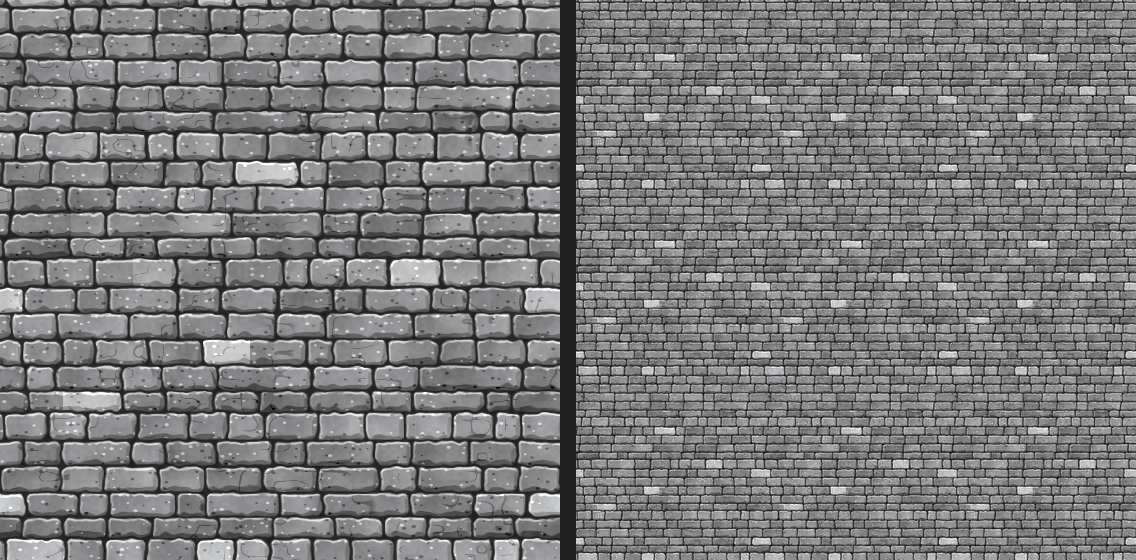
Left: one tile. Right: repeated 3 by 3.
A Shadertoy shader for this texture:

```glsl
// Old grey stone wall: 22 courses of uneven height, each cut into jittered blocks.
// Every block is a worn rounded box, lit from the upper left, with pits, flecks
// and cracks. All random cells wrap, so the wall tiles in both directions.

#define HALF_GAP 0.0031      // half the mortar joint, canvas units
#define JOINT_JITTER 0.58    // unevenness of block widths
#define MERGE_CHANCE 0.10    // share of even joints left out
#define EDGE_WEAR 0.0050     // wobble of the block outlines
#define COURSE_SHIFT 0.013   // height of the cut course at the top
#define HIGHLIGHT 0.33
#define SHADOW 0.22
#define SPECK_CELLS 72.0
#define LIGHT_DIR vec2(-0.45, 0.89)
#define STONE_TINT vec3(0.995, 1.0, 1.01)

// Course heights from the top down; the set sums to 384 and fills half the canvas.
const float COURSES[11] = float[11](35., 36., 36., 35., 29., 39., 35., 36., 34., 29., 40.);

float hash(float a, float b, float seed) {
    uint n = uint(a) * 1597u + uint(b) * 51749u + uint(seed) * 91193u;
    n = n * 747796405u + 2891336453u;
    n = ((n >> ((n >> 28u) + 4u)) ^ n) * 277803737u;
    n ^= n >> 22u;
    return float(n & 65535u) / 65535.0;
}

// Value noise that wraps after a whole number of cells.
float noise(vec2 uv, vec2 cells, float seed) {
    vec2 p = uv * cells, f = fract(p);
    vec2 a = mod(floor(p), cells), b = mod(a + 1.0, cells);
    f = f * f * (3.0 - 2.0 * f);
    return mix(mix(hash(a.x, a.y, seed), hash(b.x, a.y, seed), f.x),
               mix(hash(a.x, b.y, seed), hash(b.x, b.y, seed), f.x), f.y);
}

// One small dot in some of the cells.
float specks(vec2 uv, float chance, float seed) {
    vec2 p = uv * SPECK_CELLS, c = mod(floor(p), SPECK_CELLS);
    vec2 centre = 0.25 + 0.5 * vec2(hash(c.x, c.y, seed), hash(c.x, c.y, seed + 1.0));
    float radius = mix(0.10, 0.22, hash(c.x, c.y, seed + 2.0));
    float dist = length((fract(p) - centre) * vec2(0.8, 1.1));
    return step(hash(c.x, c.y, seed + 3.0), chance) * smoothstep(radius + 0.07, radius - 0.07, dist);
}

float roundBox(vec2 p, vec2 size, float radius) {
    vec2 q = abs(p) - size + radius;
    return length(max(q, 0.0)) + min(max(q.x, q.y), 0.0) - radius;
}

// Position of joint j in a course of count blocks.
float joint(float j, float course, float count) {
    return j + JOINT_JITTER * hash(mod(j, count), course, 1.0);
}

bool isOpen(float j, float course, float count) {
    float k = mod(j, count);
    return mod(k, 2.0) == 1.0 && hash(k, course, 2.0) < MERGE_CHANCE;
}

void mainImage(out vec4 fragColor, in vec2 fragCoord) {
    vec2 uv = fragCoord / iResolution.xy;
    float pixel = 1.0 / iResolution.y;

    // Find the course.
    float down = fract(1.0 - uv.y - COURSE_SHIFT) * 2.0;
    float course = floor(down) * 11.0;
    float fromTop = fract(down) * 384.0;
    float tall = COURSES[0];
    for (int i = 0; i < 11; i++) {
        tall = COURSES[i];
        if (fromTop < tall || i == 10) break;
        fromTop -= tall;
        course += 1.0;
    }
    float height = tall / 768.0;

    // Find the block between two joints.
    float count = tall > 38.0 ? 13.0 : 11.0 + floor(1.6 * hash(course, 0.0, 3.0));
    float u = uv.x * count, j = floor(u);
    if (u < joint(j, course, count)) j -= 1.0;
    float left = joint(isOpen(j, course, count) ? j - 1.0 : j, course, count) / count;
    float right = joint(isOpen(j + 1.0, course, count) ? j + 2.0 : j + 1.0, course, count) / count;
    float id = mod(j, count);

    // Worn outline with a different radius at each corner.
    vec2 p = vec2(uv.x - 0.5 * (left + right), 0.5 * height - fromTop / 768.0);
    float fine = noise(uv, vec2(150.0), 4.0), coarse = noise(uv, vec2(64.0), 5.0);
    p += EDGE_WEAR * (vec2(coarse, noise(uv, vec2(72.0), 6.0)) - 0.5);
    vec2 size = 0.5 * vec2(right - left, height) - HALF_GAP * (0.75 + 0.4 * hash(id, course, 7.0));
    float corner = (p.x > 0.0 ? 1.0 : 0.0) + (p.y > 0.0 ? 2.0 : 0.0);
    float radius = mix(0.003, 0.012, hash(id, course, 8.0 + corner));
    float d = roundBox(p, size, radius) + 0.0016 * (fine - 0.5);

    // Stone tone: per block, per course height, and mottling.
    float pick = hash(id, course, 13.0);
    float tone = mix(0.49, 0.61, pick) + 0.007 * (tall - 35.0);
    if (pick > 0.985) tone = 0.75;
    tone += 0.10 * (noise(uv, vec2(30.0), 14.0) - 0.5) + 0.05 * (fine - 0.5);
    tone += 0.8 * (p.x - p.y) * step(0.3, hash(id, course, 15.0));

    // Broken bevel: bright towards the light, ragged and dark away from it.
    float facing = (roundBox(p + 0.003 * LIGHT_DIR, size, radius) - roundBox(p, size, radius)) / 0.003;
    float depth = -d;
    float lit = smoothstep(0.0055, 0.0020, depth) * smoothstep(0.12, 0.5, coarse * 0.6 + fine * 0.4);
    float shade = smoothstep(0.0075, 0.0045, depth + 0.009 * (coarse - 0.5));
    tone += HIGHLIGHT * lit * max(facing, 0.0) + SHADOW * shade * min(facing, 0.0);

    // Flecks, pits and short cracks.
    tone += 0.25 * specks(uv, 0.20, 16.0) - 0.20 * specks(uv + 0.004, 0.18, 20.0);
    float crack = smoothstep(0.05, 0.01, abs(noise(uv, vec2(36.0, 54.0), 24.0) - 0.5));
    tone -= 0.16 * crack * smoothstep(0.60, 0.75, noise(uv, vec2(20.0), 25.0));

    // Mortar, darkest in the middle of the joint.
    float mortar = mix(0.27, 0.14, smoothstep(0.0, 0.0032, d)) + 0.06 * (fine - 0.5);
    float soft = max(pixel, 0.0013) * 0.75;
    fragColor = vec4(STONE_TINT * mix(tone, mortar, smoothstep(-soft, soft, d)), 1.0);
}
```
